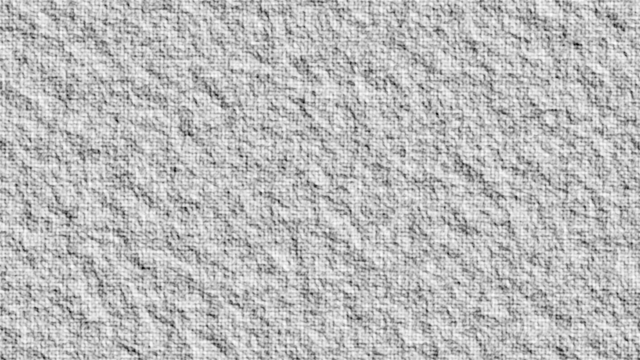
Reproduce this texture procedurally as a WebGL 1 fragment shader.

```glsl
precision highp float;
// Grey woven canvas with a rough, diagonally lit relief.

uniform vec2 u_resolution;

vec2 randomDirection(vec2 cell) {
  float angle = 6.2832 * fract(sin(dot(cell, vec2(127.1, 311.7))) * 43758.55);
  return vec2(cos(angle), sin(angle));
}

float gradientNoise(vec2 p) {
  vec2 cell = floor(p);
  vec2 f = p - cell;
  vec2 blend = f * f * f * (f * (f * 6.0 - 15.0) + 10.0);
  vec2 right = vec2(1.0, 0.0);
  vec2 up = vec2(0.0, 1.0);
  float a = dot(randomDirection(cell), f);
  float b = dot(randomDirection(cell + right), f - right);
  float c = dot(randomDirection(cell + up), f - up);
  float d = dot(randomDirection(cell + 1.0), f - 1.0);
  return mix(mix(a, b, blend.x), mix(c, d, blend.x), blend.y);
}

// Fractal height, with slopes growing towards the fine octaves
float reliefHeight(vec2 p) {
  float height = 0.0;
  float amplitude = 0.055;
  p *= 12.0;
  for (int i = 0; i < 4; i++) {
    height += amplitude * gradientNoise(p);
    p = mat2(1.6, 1.2, -1.2, 1.6) * p + 17.3;
    amplitude *= 0.65;
  }
  return height;
}

// Light falling from the upper right onto the relief
float reliefLight(vec2 p) {
  vec2 stepSize = vec2(0.003, 0.0);
  float here = reliefHeight(p);
  vec2 slope = vec2(reliefHeight(p + stepSize.xy) - here,
                    reliefHeight(p + stepSize.yx) - here) / stepSize.x;
  vec3 normal = normalize(vec3(-0.13 * slope, 1.0));
  return dot(normal, normalize(vec3(0.5, 0.5, 0.9)));
}

// Fine grid of crossing threads, each uneven along its length
float weaveTone(vec2 p) {
  vec2 threads = cos(6.2832 * 100.0 * p);
  float uprightStreaks = gradientNoise(p * vec2(100.0, 15.0) + 41.5);
  float levelStreaks = gradientNoise(p * vec2(15.0, 100.0) + 83.5);
  return 0.043 * (threads.x + threads.y)
       + 0.13 * (uprightStreaks + levelStreaks);
}

void main() {
  vec2 p = gl_FragCoord.xy / u_resolution.y;
  float tone = reliefLight(p) + weaveTone(p) - 0.02;

  // Deepen the shadows and soften the highlights
  float contrast = tone - 0.74;
  tone -= 0.9 * contrast * contrast;
  gl_FragColor = vec4(vec3(clamp(tone, 0.0, 1.0)), 1.0);
}
```
